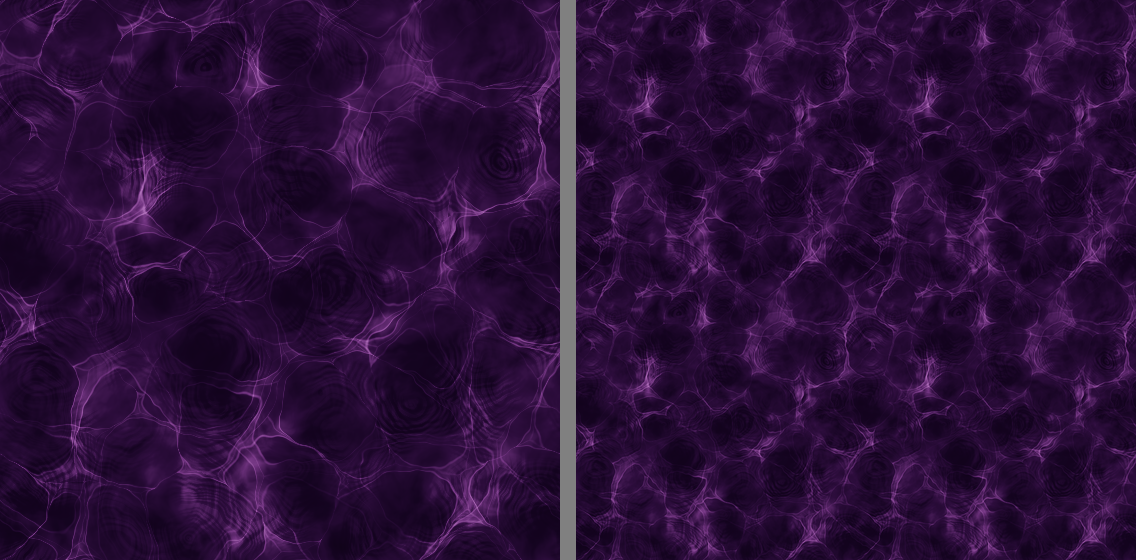
Left: one tile. Right: repeated 2 by 2.
Give the GLSL for this texture, as a three.js fragment shader.

```glsl
#define CELLS 6.0
#define BACK_CELLS 5.0
#define WARP 0.044
#define ROUNDING 8.0
#define LINE_WIDTH 0.0020
#define RING_DENSITY 25.0
#define CLOUD 0.56
#define BASE_TONE 0.255
#define DEEP vec3(0.080, 0.014, 0.126)
#define BODY vec3(0.180, 0.052, 0.242)
#define GLOW vec3(0.440, 0.200, 0.500)
#define SPARK vec3(0.680, 0.430, 0.720)

varying vec2 vUv;

vec2 hash2(vec2 p) {
  vec3 q = fract(p.xyx * vec3(0.1031, 0.1030, 0.0973));
  q += dot(q, q.yzx + 33.33);
  return fract((q.xx + q.yz) * q.zy);
}

// Gradient noise that wraps after a whole period
float cornerSlope(vec2 cell, vec2 offset, float period) {
  float angle = 6.2832 * hash2(mod(cell, period) + 3.7).x;
  return dot(vec2(cos(angle), sin(angle)), offset);
}

float gradientNoise(vec2 p, float period) {
  vec2 i = floor(p), f = p - i, e = vec2(1.0, 0.0);
  vec2 u = f * f * f * (f * (f * 6.0 - 15.0) + 10.0);
  float low = mix(cornerSlope(i, f, period), cornerSlope(i + e.xy, f - e.xy, period), u.x);
  float high = mix(cornerSlope(i + e.yx, f - e.yx, period), cornerSlope(i + e.xx, f - e.xx, period), u.x);
  return 1.4 * mix(low, high, u.y);
}

float fbm(vec2 uv, float period, float shift) {
  float sum = 0.0, amplitude = 0.5;
  for (int k = 0; k < 4; k++) {
    sum += amplitude * gradientNoise(uv * period + shift, period);
    period *= 2.0;
    amplitude *= 0.5;
  }
  return sum;
}

vec2 cellPoint(vec2 cell, float count, float seed) {
  return 0.04 + 0.92 * hash2(mod(cell, count) + seed);
}

// Returns centre distance, straight border, rounded border, cell id
vec4 roundedCells(vec2 p, float count, float seed) {
  vec2 home = floor(p), f = p - home;
  vec2 nearest = vec2(0.0), toNearest = vec2(9.0);
  for (int y = -1; y <= 1; y++)
  for (int x = -1; x <= 1; x++) {
    vec2 g = vec2(float(x), float(y));
    vec2 r = g + cellPoint(home + g, count, seed) - f;
    if (dot(r, r) < dot(toNearest, toNearest)) {
      toNearest = r;
      nearest = g;
    }
  }
  float border = 9.0, blend = 0.0;
  for (int y = -2; y <= 2; y++)
  for (int x = -2; x <= 2; x++) {
    vec2 g = nearest + vec2(float(x), float(y));
    vec2 r = g + cellPoint(home + g, count, seed) - f;
    vec2 across = r - toNearest;
    if (dot(across, across) > 0.0001) {
      float d = dot(0.5 * (r + toNearest), normalize(across));
      border = min(border, d);
      blend += exp(-ROUNDING * d);
    }
  }
  float id = hash2(mod(home + nearest, count) + seed + 9.0).y;
  return vec4(length(toNearest), border, -log(blend) / ROUNDING, id);
}

// Tone of one sheet of cells: dark cores, rings, outlines, lit gaps
float cellSheet(vec2 uv, float count, float seed, float glow) {
  vec4 cell = roundedCells(uv * count, count, seed);
  float width = LINE_WIDTH * count;
  float outline = cell.z + 0.025 + 0.13 * gradientNoise(uv * 5.0 + seed, 5.0);
  float gap = smoothstep(width, -width, outline);
  float rim = smoothstep(width, 0.0, abs(outline));
  float seam = smoothstep(width, 0.0, cell.y);

  float radius = cell.x - 0.3 * cell.z + 0.10 * fbm(uv, 8.0, seed);
  float ring = gradientNoise(vec2(radius * RING_DENSITY, cell.w * 17.0), 64.0);
  float thread = smoothstep(0.18, 0.0, abs(ring - 0.12));
  float ringMask = smoothstep(-0.35, 0.45, gradientNoise(uv * 9.0 + seed, 9.0));
  float halo = exp(-14.0 * abs(outline));
  float streak = fbm(uv, 24.0, seed + 7.0);

  float tone = 0.42 * (cell.x - 0.45) + 0.08 * (cell.w - 0.5);
  tone += ringMask * (ring * (0.22 + 0.14 * glow) + thread * (0.04 + 0.08 * glow));
  tone += halo * (0.02 + 0.06 * glow);
  tone += gap * (0.06 + 0.16 * glow) * (1.0 + 1.5 * streak);
  return tone + rim * (0.25 + 0.30 * glow) + seam * (0.10 + 0.16 * glow);
}

void main() {
  vec2 uv = vUv;
  vec2 bend = vec2(fbm(uv, 6.0, 1.0), fbm(uv, 6.0, 23.0));
  vec2 warped = uv + WARP * bend;
  float glow = smoothstep(-0.15, 0.42, fbm(uv, 6.0, 11.0));

  // Cell sheets over soft clouds
  float tone = BASE_TONE + CLOUD * fbm(warped, 5.0, 31.0);
  tone += cellSheet(warped, CELLS, 5.0, glow);
  tone += 0.75 * cellSheet(uv - WARP * bend.yx, BACK_CELLS, 41.0, glow);

  // Blurred wisps and fine fibres
  vec2 drift = uv + 1.4 * WARP * bend.yx;
  float wisp = smoothstep(0.05, 0.65, gradientNoise(drift * 16.0, 16.0));
  float vein = smoothstep(0.08, 0.0, abs(fbm(drift, 7.0, 47.0)));
  float fibre = fbm(drift, 22.0, 61.0);
  tone += 0.24 * wisp * (0.4 + 0.8 * glow) + 0.07 * vein * glow;
  tone += fibre * (0.30 + 0.20 * glow);

  vec3 color = mix(DEEP, BODY, clamp(tone * 2.0, 0.0, 1.0));
  color = mix(color, GLOW, clamp(tone * 2.0 - 1.0, 0.0, 1.0));
  color = mix(color, SPARK, clamp(tone * 1.6 - 1.6, 0.0, 1.0));
  color *= 1.0 + 0.6 * clamp(tone, -0.6, 0.0);
  gl_FragColor = vec4(color, 1.0);
}
```
